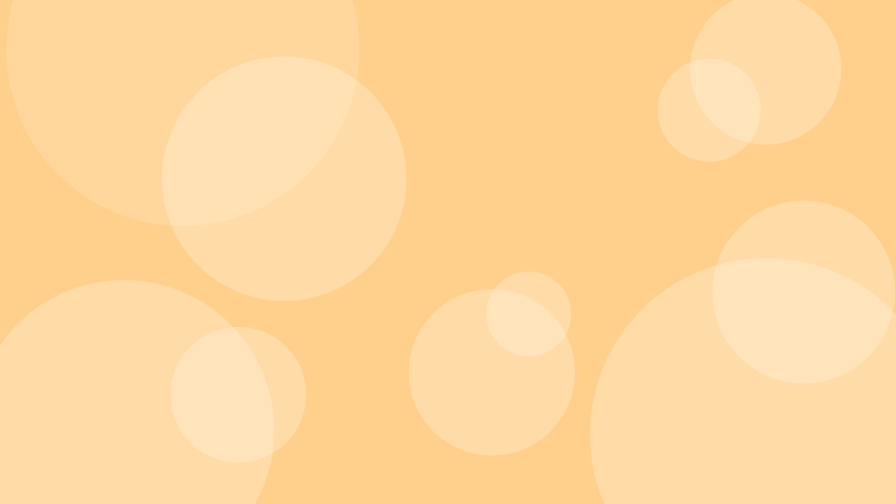
Reproduce this background procedurally as a WebGL 2 fragment shader.

```glsl
#version 300 es
precision highp float;
// Pale translucent discs in overlapping pairs on a flat apricot ground.

uniform vec2 u_resolution;
out vec4 outColor;

const float PAIRS = 5.0;
const float TAU = 6.2831853;

vec2 direction(float angle) {
    return vec2(cos(angle), sin(angle));
}

// Coverage of a disc with an edge one pixel wide
float disc(vec2 p, vec2 center, float radius) {
    return clamp((radius - length(p - center)) * u_resolution.y + 0.5, 0.0, 1.0);
}

void main() {
    // Canvas height is one unit
    vec2 p = gl_FragCoord.xy / u_resolution.y;
    vec2 middle = vec2(0.5 * u_resolution.x / u_resolution.y, 0.5);

    vec3 white = vec3(1.0);
    vec3 color = vec3(1.0, 0.817, 0.547);

    for (float k = 0.0; k < PAIRS; k++) {
        // Anchors run round the canvas on a loop with a narrow waist
        float angle = 0.63 + TAU * k / PAIRS + 0.6 * sin(TAU * k / 8.0);
        vec2 around = direction(angle);
        float waist = 0.3 + 0.9 * abs(around.x);
        vec2 anchor = middle + vec2(0.78, 0.6 * waist) * around;

        // Main disc, fainter for one pair
        float mainRadius = 0.15 + 0.2 * smoothstep(0.0, 0.6, fract(0.7 * k));
        float mainOpacity = k == 1.0 ? 0.15 : 0.235;
        color = mix(color, white, mainOpacity * disc(p, anchor, mainRadius));

        // Smaller partner, leaning inwards with a growing turn
        float variation = fract(0.6 * k + 0.35);
        float partnerRadius = 0.08 + 0.18 * variation * variation;
        vec2 lean = direction(angle + 0.5 * TAU - 0.075 * k * k);
        vec2 partner = anchor + 0.55 * (mainRadius + partnerRadius) * lean;
        color = mix(color, white, 0.235 * disc(p, partner, partnerRadius));
    }

    outColor = vec4(color, 1.0);
}
```
